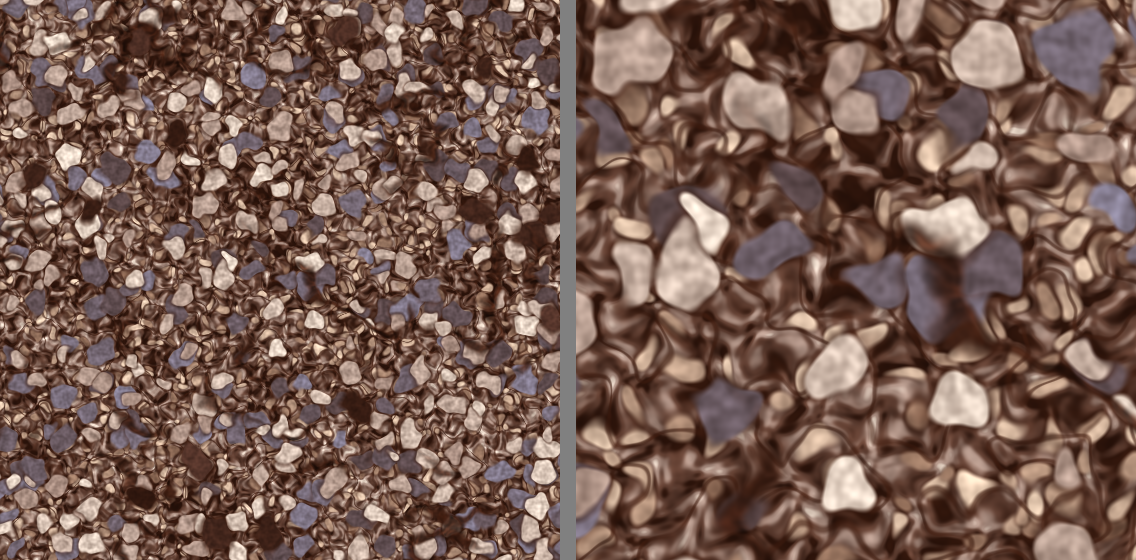
Left, the full canvas; right, a detail of the centre.
Give the GLSL for this texture, as a WebGL 2 fragment shader.

```glsl
#version 300 es
precision highp float;
// Stained tissue: pale vacuoles and blue-grey nuclei packed in a granular brown matrix.

#define GRAIN_SCALE 50.0
#define VACUOLE_SCALE 23.0
#define NUCLEUS_SCALE 21.0
#define DARK_CELL_SCALE 10.0
#define VACUOLE_SHARE 0.42
#define NUCLEUS_SHARE 0.42
#define EDGE_SOFTNESS 0.0022
#define WARP_AMOUNT 0.014
#define MATRIX_TONE 0.41
#define MATRIX_CONTRAST 0.85
#define STRAND_STRENGTH 0.85
#define MOTTLE 0.34

uniform vec2 u_resolution;
out vec4 fragColor;

const vec3 UMBER = vec3(0.17, 0.075, 0.04);
const vec3 BROWN = vec3(0.37, 0.24, 0.19);
const vec3 TAN = vec3(0.67, 0.56, 0.51);
const vec3 CREAM = vec3(0.91, 0.84, 0.78);

vec3 hash3(vec2 cell, float seed) {
    vec3 q = fract((cell.xyx + seed * vec3(17.0, 31.0, 17.0)) * vec3(0.1031, 0.1030, 0.0973));
    q += dot(q, q.yxz + 33.33);
    return fract((q.xxy + q.yzz) * q.zyx);
}

vec2 gradientAt(vec2 cell) {
    float angle = 6.2832 * hash3(cell, 3.0).x;
    return vec2(cos(angle), sin(angle));
}

float gradientNoise(vec2 p) {
    vec2 i = floor(p), f = p - i;
    vec2 w = f * f * f * (f * (f * 6.0 - 15.0) + 10.0);
    vec2 e = vec2(1.0, 0.0);
    float low = mix(dot(gradientAt(i), f), dot(gradientAt(i + e.xy), f - e.xy), w.x);
    float high = mix(dot(gradientAt(i + e.yx), f - e.yx), dot(gradientAt(i + e.xx), f - e.xx), w.x);
    return mix(low, high, w.y);
}

// Brown stain from near black to cream
vec3 stainRamp(float tone) {
    vec3 c = mix(UMBER, BROWN, smoothstep(0.0, 0.38, tone));
    c = mix(c, TAN, smoothstep(0.34, 0.76, tone));
    return mix(c, CREAM, smoothstep(0.74, 1.05, tone));
}

// Scattered, randomly turned ellipses with a soft stained rim
void stampCells(inout vec3 color, vec2 p, float scale, float share, float clustering,
                vec2 radii, vec3 tintA, vec3 tintB, float rim, float seed) {
    vec2 home = floor(p * scale);
    for (int y = -1; y <= 1; y++) {
        for (int x = -1; x <= 1; x++) {
            vec2 cell = home + vec2(x, y);
            vec3 place = hash3(cell, seed);
            vec3 form = hash3(cell, seed + 5.0);
            float crowd = clustering * gradientNoise(cell / scale * 6.0 + seed);
            if (place.z > share + crowd) continue;

            vec2 offset = p * scale - cell - 0.1 - 0.8 * place.xy;
            float angle = 3.1416 * form.x;
            vec2 axis = vec2(cos(angle), sin(angle));
            offset = vec2(dot(offset, axis), dot(offset, vec2(-axis.y, axis.x)));
            float stretch = mix(1.0, 1.3, form.z);
            float radius = mix(radii.x, radii.y, form.y);
            float d = length(offset * vec2(1.0 / stretch, stretch)) / radius;

            float soft = EDGE_SOFTNESS * scale / radius;
            vec3 tint = mix(tintA, tintB, fract(form.y * 7.0 + form.z * 3.0));
            color = mix(color, UMBER * 1.3, rim * (1.0 - smoothstep(1.0, 1.35 + soft, d)));
            color = mix(color, tint, 1.0 - smoothstep(1.0 - soft, 1.0 + soft, d));
        }
    }
}

void main() {
    vec2 uv = gl_FragCoord.xy / min(u_resolution.x, u_resolution.y);
    vec2 bend = vec2(gradientNoise(uv * 38.0), gradientNoise(uv * 38.0 + 71.0));
    vec2 p = uv + WARP_AMOUNT * bend + 3.0;

    // Granular brown matrix
    float slow = gradientNoise(p * 7.0);
    float fine = gradientNoise(p * 68.0 + 9.0) + 0.6 * gradientNoise(p * 135.0);
    vec3 color = stainRamp(MATRIX_TONE + MATRIX_CONTRAST * fine + 0.35 * slow);

    // Small bright grains and the threads between them
    stampCells(color, p, GRAIN_SCALE, 0.5, 0.4, vec2(0.24, 0.44),
               vec3(0.55, 0.41, 0.33), vec3(0.92, 0.81, 0.71), 0.4, 1.0);
    float thread = 1.0 - smoothstep(0.01, 0.07, abs(gradientNoise(p * 27.0 + 40.0)));
    color = mix(color, UMBER * 1.4, 0.6 * thread);

    // Nuclei, then vacuoles
    stampCells(color, p, NUCLEUS_SCALE, NUCLEUS_SHARE, 0.4, vec2(0.28, 0.52),
               vec3(0.35, 0.27, 0.27), vec3(0.53, 0.50, 0.58), 0.35, 11.0);
    stampCells(color, p, VACUOLE_SCALE, VACUOLE_SHARE, 0.6, vec2(0.24, 0.50),
               TAN, CREAM, 0.5, 23.0);

    // Heavily stained cells and winding strands
    stampCells(color, p, DARK_CELL_SCALE, 0.17, 0.2, vec2(0.17, 0.29),
               UMBER, vec3(0.34, 0.21, 0.17), 0.65, 37.0);
    float ridge = abs(gradientNoise(p * vec2(9.0, 12.0) + 5.0));
    float patches = smoothstep(0.02, 0.24, gradientNoise(p * 6.0 + 19.0));
    float strand = patches * (1.0 - smoothstep(0.02, 0.12, ridge));
    color = mix(color, UMBER * (1.2 + fine), STRAND_STRENGTH * strand);

    // Fine mottling over everything
    float mottle = gradientNoise(p * 85.0 + 50.0) + 0.5 * gradientNoise(uv * 170.0);
    color *= 1.0 + MOTTLE * mottle * vec3(0.9, 1.0, 1.05);
    fragColor = vec4(clamp(color, 0.0, 1.0), 1.0);
}
```
